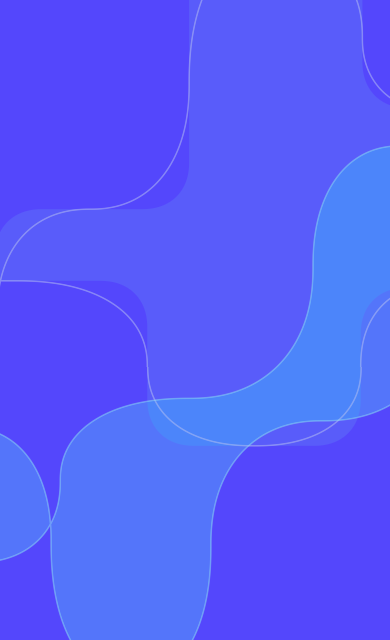
A WebGL 1 fragment shader for this background:

```glsl
precision highp float;
// Flat blue background of overlapping rounded blobs with thin pale wavy outlines.
uniform vec2 u_resolution;

const vec2 GRID = vec2(466.0, 768.0);   // layout units across the canvas
const float ROUNDNESS = 2.25;           // superellipse exponent of every bend

const vec3 INDIGO = vec3(0.33, 0.28, 0.99);
const vec3 VIOLET = vec3(0.35, 0.36, 0.98);
const vec3 BLUE = vec3(0.33, 0.46, 0.98);
const vec3 AZURE = vec3(0.30, 0.52, 0.98);
const vec3 PALE_LINE = vec3(0.72, 0.76, 0.94);
const vec3 AQUA_LINE = vec3(0.55, 0.86, 0.95);

// Signed distance to a rounded quadrant that opens away from direction dir.
float corner(vec2 p, vec2 center, vec2 radii, vec2 dir) {
  vec2 u = max(dir * (p - center) / radii, 0.001);
  vec2 powers = pow(u, vec2(ROUNDNESS));
  float k = pow(powers.x + powers.y, 1.0 / ROUNDNESS);
  vec2 slope = pow(u / k, vec2(ROUNDNESS - 1.0)) / radii;
  return (k - 1.0) / length(slope);
}

float roundCorner(vec2 p, vec2 center, vec2 dir) {
  return corner(p, center, vec2(57.0), dir);
}

// Cross-shaped violet panel: four rounded cuts, then its outer corners.
float panel(vec2 p) {
  float cuts = min(
    min(roundCorner(p, vec2(169.0, 194.0), vec2(1.0, 1.0)),
        roundCorner(p, vec2(119.0, 394.0), vec2(1.0, -1.0))),
    min(roundCorner(p, vec2(490.0, 73.0), vec2(-1.0, 1.0)),
        roundCorner(p, vec2(488.0, 402.0), vec2(-1.0, -1.0))));
  float foot = max(roundCorner(p, vec2(233.0, 478.0), vec2(-1.0, 1.0)),
                   roundCorner(p, vec2(374.0, 478.0), vec2(1.0, 1.0)));
  float arm = roundCorner(p, vec2(51.0, 308.0), vec2(-1.0, -1.0));
  return max(-cuts, max(min(p.y - 440.0, foot), min(100.0 - p.x, arm)));
}

// Wavy outlines that loosely follow the panel.
float upperLeftWave(vec2 p) {
  if (p.y < 100.0) return corner(p, vec2(344.0, 100.0), vec2(118.0, 180.0), vec2(-1.0));
  if (p.x > 108.0) return corner(p, vec2(108.0, 100.0), vec2(118.0, 151.0), vec2(1.0));
  return corner(p, vec2(108.0, 375.0), vec2(111.0, 124.0), vec2(-1.0));
}

float upperRightWave(vec2 p) {
  if (p.y < 45.0) return corner(p, vec2(350.0, 45.0), vec2(83.0, 97.0), vec2(1.0, -1.0));
  return corner(p, vec2(530.0, 45.0), vec2(97.0, 90.0), vec2(-1.0, 1.0));
}

float cupWave(vec2 p) {
  float side = p.x < 304.0 ? -1.0 : 1.0;
  if (p.y > 440.0) return corner(p, vec2(304.0, 440.0), vec2(127.5, 95.0), vec2(side, 1.0));
  if (side < 0.0) return corner(p, vec2(20.0, 440.0), vec2(156.0, 103.0), vec2(1.0, -1.0));
  return corner(p, vec2(525.0, 440.0), vec2(94.0, 99.0), vec2(-1.0));
}

// Edges of the blue ribbon; each is negative on its lower or right side.
float ribbonTop(vec2 p) {
  if (p.y < 320.0) return corner(p, vec2(480.0, 320.0), vec2(106.0, 145.0), vec2(-1.0));
  if (p.y > 577.0) return -corner(p, vec2(-30.0, 577.0), vec2(102.0, 98.0), vec2(1.0));
  if (p.x > 226.0) return -corner(p, vec2(226.0, 320.0), vec2(148.0, 158.0), vec2(1.0));
  return corner(p, vec2(226.0, 577.0), vec2(154.0, 99.0), vec2(-1.0));
}

float ribbonBottom(vec2 p) {
  if (p.y > 655.0) return -corner(p, vec2(150.0, 655.0), vec2(102.0, 166.0), vec2(1.0));
  if (p.x < 385.0) return corner(p, vec2(385.0, 655.0), vec2(133.0, 150.0), vec2(-1.0));
  return -corner(p, vec2(385.0, 353.0), vec2(148.0, 152.0), vec2(1.0));
}

float ribbonLeft(vec2 p) {
  if (p.y < 650.0) return -corner(p, vec2(-40.0, 650.0), vec2(101.0, 137.0), vec2(1.0, -1.0));
  return corner(p, vec2(160.0, 650.0), vec2(99.0, 168.0), vec2(-1.0, 1.0));
}

float fill(float d, float pixel) {
  return clamp(0.5 - d / pixel, 0.0, 1.0);
}

float stroke(float d, float pixel) {
  return 1.0 - smoothstep(0.2, 0.4 + pixel, abs(d));
}

void main() {
  vec2 uv = gl_FragCoord.xy / u_resolution;
  vec2 p = vec2(uv.x, 1.0 - uv.y) * GRID;
  float pixel = GRID.y / u_resolution.y;

  // The ribbon fills where its top and left edges agree, above its bottom edge.
  float top = ribbonTop(p);
  float left = ribbonLeft(p);
  float bottom = ribbonBottom(p);
  float crossed = min(max(top, left), -min(top, left));
  float ribbonMask = fill(max(crossed, -bottom), pixel);
  float panelMask = fill(panel(p), pixel);

  vec3 color = mix(mix(INDIGO, VIOLET, panelMask), mix(BLUE, AZURE, panelMask), ribbonMask);

  // Thin outlines
  float waves = min(abs(cupWave(p)), min(abs(upperLeftWave(p)), abs(upperRightWave(p))));
  float edges = min(abs(bottom), min(abs(top), abs(left)));
  color = mix(color, PALE_LINE, 0.5 * stroke(waves, pixel));
  color = mix(color, AQUA_LINE, 0.5 * stroke(edges, pixel));
  gl_FragColor = vec4(color, 1.0);
}
```
